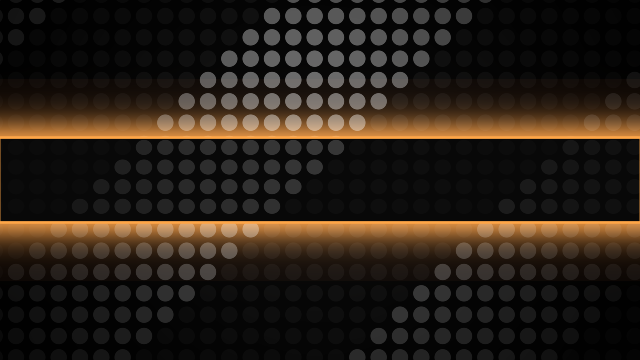
This background is drawn by a Shadertoy shader. Its source:

```glsl
// Dark dot grid with diagonal bright stripes, crossed by a black band with glowing amber rims.

// One unit is the pitch of the dot grid.
const vec2 CANVAS = vec2(30.0, 16.875);
const vec2 DOT_OFFSET = vec2(0.75, 0.125);
const float DOT_RADIUS = 0.385;
const float BAND_CENTER = 8.4375;
const float BAND_HALF = 1.99;
const vec2 BAND_ROWS = vec2(7.0, 10.0);
const float BAND_SQUEEZE = 0.92;
const float SQUEEZE_CENTER = 8.125;
const vec2 LIGHT_CENTER = vec2(14.5, 11.0);
const float LIGHT_SIZE = 7.6;
const vec3 AMBER = vec3(1.0, 0.65, 0.29);
const vec3 RIM = vec3(1.0, 0.65, 0.28);

// Coverage of a shape from its signed distance.
float fill(float dist, float pixel) {
    return 1.0 - smoothstep(-0.5 * pixel, 0.5 * pixel, dist);
}

vec3 screenBlend(vec3 base, vec3 layer) {
    return base + layer * (1.0 - base);
}

// Soft round light, brightest at the given center.
float spotlight(vec2 p, vec2 center, float size) {
    vec2 d = (p - center) / size;
    return exp(-0.5 * dot(d, d));
}

// Diagonal stripes: ten bright cells, then ten dim ones.
float stripe(vec2 cell) {
    return step(mod(cell.x - cell.y + 4.5, 20.0), 10.0);
}

// Dot brightness at p; rows are limited to the given range.
float dotGrid(vec2 p, vec2 rows, float pixel) {
    vec2 cell = floor(p - DOT_OFFSET + 0.5);
    cell.y = clamp(cell.y, rows.x, rows.y);
    vec2 center = cell + DOT_OFFSET;
    float light = spotlight(center, LIGHT_CENTER, LIGHT_SIZE);
    float level = mix(0.012 + 0.045 * light, 0.01 + 0.41 * light, stripe(cell));
    return level * fill(length(p - center) - DOT_RADIUS, pixel);
}

// Amber haze outside the band, with a faint sheet that ends in a hard edge.
vec3 haze(float dist, float pixel) {
    float d = max(dist, 0.0);
    float glow = 0.78 * exp(-pow(d / 0.94, 1.5));
    vec3 sheet = vec3(0.04, 0.02, 0.01) * fill(d - 2.75, pixel);
    return AMBER * glow + sheet;
}

void mainImage(out vec4 fragColor, in vec2 fragCoord) {
    vec2 p = fragCoord / iResolution.xy * CANVAS;
    float pixel = CANVAS.y / iResolution.y;
    float bandDist = abs(p.y - BAND_CENTER) - BAND_HALF;
    float inBand = fill(bandDist, pixel);

    // Backdrop and dots outside the band
    float ambient = 0.032 * spotlight(p, CANVAS * 0.5, 7.5);
    vec3 outer = vec3(ambient) + haze(bandDist, pixel);
    outer = screenBlend(outer, vec3(dotGrid(p, vec2(-1.0, 18.0), pixel)));

    // Darker band with flattened dots
    vec2 q = p;
    q.y = SQUEEZE_CENTER + (p.y - SQUEEZE_CENTER) / BAND_SQUEEZE;
    vec3 inner = vec3(0.033) + 0.43 * dotGrid(q, BAND_ROWS, pixel);
    vec3 color = mix(outer, inner, inBand);

    // Dim side borders and bright rims
    float sideDist = min(p.x, CANVAS.x - p.x);
    color = mix(color, RIM, 0.45 * inBand * fill(sideDist - 0.04, pixel));
    color = mix(color, RIM, fill(abs(bandDist) - 0.058, pixel));

    fragColor = vec4(clamp(color, 0.0, 1.0), 1.0);
}
```
